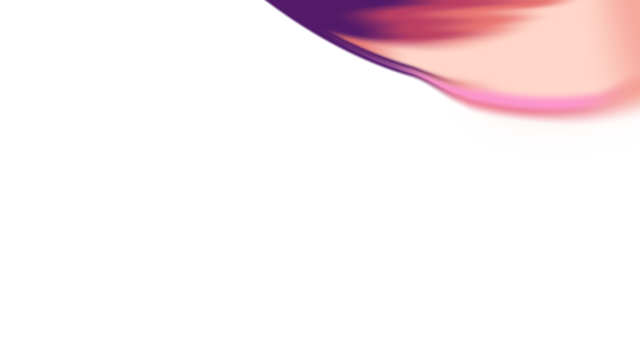
Write a Shadertoy shader that draws this background.

```glsl
#define WAVE_START 0.414
#define EDGE_SLOPE 0.787
#define EDGE_BEND 0.625
#define LOBE_DEPTH 0.125
#define STREAK_AMOUNT 0.035
#define HALO_STRENGTH 0.13

const vec3 PURPLE  = vec3(0.32, 0.10, 0.41);
const vec3 CRIMSON = vec3(0.74, 0.25, 0.39);
const vec3 CORAL   = vec3(0.91, 0.46, 0.45);
const vec3 SALMON  = vec3(0.96, 0.64, 0.60);
const vec3 PEACH   = vec3(1.00, 0.84, 0.79);
const vec3 PINK    = vec3(0.99, 0.59, 0.80);
const vec3 ROSE    = vec3(0.92, 0.47, 0.56);

// Depth of the lower silhouette below the top of the canvas
float silhouette(float t) {
    return t * (EDGE_SLOPE - EDGE_BEND * t)
         + 0.049 * smoothstep(0.39, 0.56, t) + 0.167 * max(t - 0.53, 0.0);
}

// Depth of the dark upper fold
float lobeBottom(float t) {
    float k = t - 0.42;
    return LOBE_DEPTH - (k < 0.0 ? 0.593 : 0.866) * k * k;
}

float bell(float x, float center, float width) {
    float k = (x - center) / width;
    return exp(-k * k);
}

// Purple to peach ramp along the fold
vec3 foldColor(float g) {
    vec3 c = mix(PURPLE, CRIMSON, smoothstep(0.17, 0.36, g));
    c = mix(c, CORAL, smoothstep(0.36, 0.58, g));
    return mix(c, PEACH, smoothstep(0.56, 0.80, g));
}

// Light sheet with a warm tip and a coral right side
vec3 sheetColor(float t, float d) {
    vec3 c = mix(PURPLE, CORAL, smoothstep(0.12, 0.23, t));
    c = mix(c, PEACH, smoothstep(0.22, 0.40, t));
    float side = smoothstep(0.84, 1.02, t + 0.25 * (0.10 - d) * smoothstep(0.7, 1.0, t));
    return mix(c, SALMON, 0.9 * side);
}

void mainImage(out vec4 fragColor, in vec2 fragCoord) {
    vec2 uv = fragCoord / iResolution.xy;
    float t = (uv.x - WAVE_START) / (1.0 - WAVE_START);
    float d = 1.0 - uv.y;
    float inside = silhouette(t) - d;

    vec3 color = sheetColor(t, d);

    // Upper fold, streaked along its flow
    float flow = d + 0.03 * t;
    float g = t - 0.17 * bell(d, 0.0, 0.020) - 0.06 * bell(d, 0.088, 0.025);
    g += STREAK_AMOUNT * sin(flow * 150.0) * smoothstep(0.2, 0.5, t);
    float lobeSoft = mix(0.012, 0.038, smoothstep(0.2, 0.65, t));
    float lobe = 1.0 - smoothstep(-lobeSoft, lobeSoft, d - lobeBottom(t));
    color = mix(color, foldColor(g), lobe);

    // Ribbon running along the silhouette
    float width = 0.023 + 0.037 * smoothstep(0.40, 0.60, t)
                + 0.028 * smoothstep(0.88, 1.0, t);
    float r = inside / width;
    float pinkness = smoothstep(0.25, 0.46, t);
    vec3 core = mix(PURPLE, PINK, pinkness);
    core = mix(core, SALMON, smoothstep(0.80, 1.0, t));
    vec3 rim = mix(PURPLE, ROSE, smoothstep(0.34, 0.54, t));
    rim = mix(rim, SALMON, smoothstep(0.82, 1.0, t));
    vec3 ribbon = mix(rim, core, smoothstep(0.12, 0.55, r));
    color = mix(color, ribbon, 1.0 - smoothstep(0.60, 1.20, r));

    // Dark crease over the ribbon and a thin violet glint in the stem
    vec3 creaseColor = mix(PURPLE, CORAL, smoothstep(0.32, 0.56, t));
    float crease = bell(r, 1.05, 0.28) * (1.0 - smoothstep(0.40, 0.66, t));
    color = mix(color, creaseColor, 0.9 * crease);
    float glint = bell(r, 0.55, 0.18) * bell(t, 0.29, 0.08);
    color = mix(color, vec3(0.65, 0.36, 0.65), 0.5 * glint);

    // Edge softens toward the right, with a faint halo below
    float soft = mix(0.006, 0.020, smoothstep(0.35, 0.60, t))
               + 0.024 * smoothstep(0.65, 1.0, t);
    float cover = smoothstep(-soft, soft, inside);
    float halo = HALO_STRENGTH * exp(min(inside, 0.0) / 0.035)
               * smoothstep(0.42, 0.70, t);
    vec3 backdrop = mix(vec3(1.0), SALMON, halo);
    fragColor = vec4(mix(backdrop, color, cover), 1.0);
}
```
